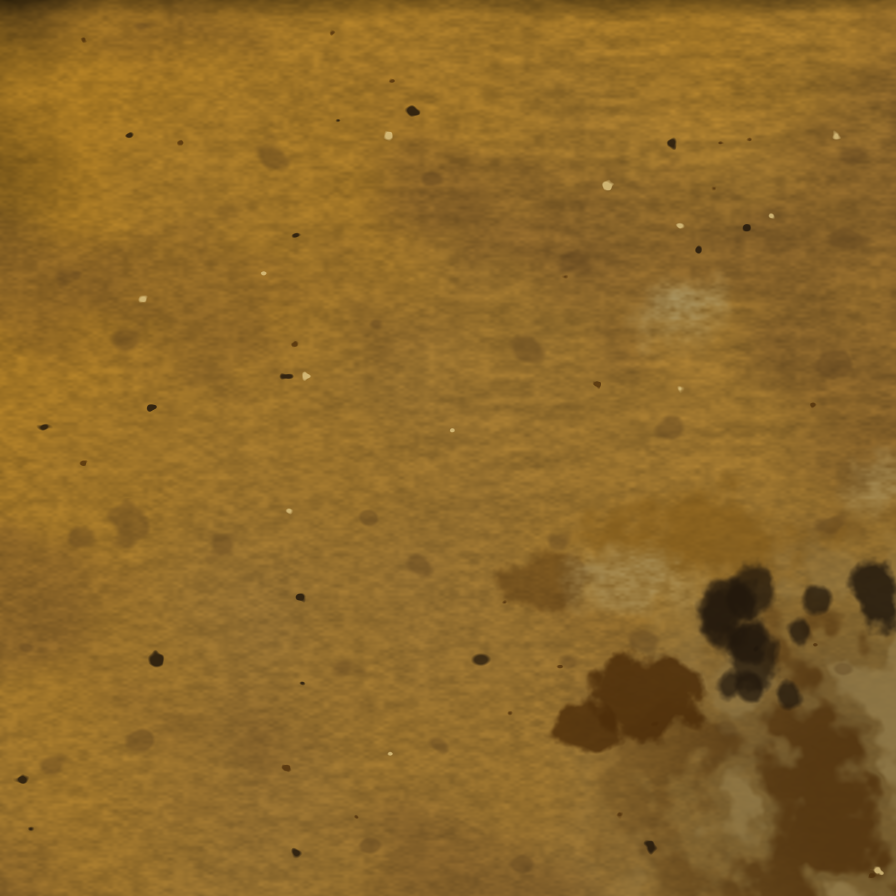
Reproduce this texture procedurally as a WebGL 2 fragment shader.

```glsl
#version 300 es
precision highp float;
// Aged ochre surface with fine horizontal grain, specks, stains and a mouldy corner.
#define OCHRE vec3(0.655, 0.470, 0.135)
#define TAN vec3(0.565, 0.425, 0.190)
#define DUSK vec3(0.440, 0.310, 0.140)
#define RUST vec3(0.300, 0.175, 0.035)
#define SOOT vec3(0.130, 0.090, 0.045)
#define PALE vec3(0.660, 0.580, 0.380)
#define GRAIN_SCALE vec2(85.0, 150.0)
#define GRAIN_AMOUNT 0.24
#define STREAK_AMOUNT 0.16
#define MOULD_SPOTS 11
#define MOULD_CENTER vec2(0.850, 0.250)

uniform vec2 u_resolution;
out vec4 fragColor;

float hash(vec2 p) {
  return fract(sin(dot(p, vec2(127.1, 311.7))) * 43758.55);
}

vec2 hash2(vec2 p) {
  return vec2(hash(p), hash(p + 19.7));
}

float noise(vec2 p) {
  vec2 i = floor(p), f = fract(p);
  f = f * f * (3.0 - 2.0 * f);
  return mix(mix(hash(i), hash(i + vec2(1, 0)), f.x),
             mix(hash(i + vec2(0, 1)), hash(i + vec2(1, 1)), f.x), f.y);
}

float fbm(vec2 p) {
  float sum = 0.0, amp = 0.533;
  for (int i = 0; i < 4; i++) {
    sum += amp * noise(p);
    p = mat2(1.6, 1.2, -1.2, 1.6) * p + 7.3;
    amp *= 0.5;
  }
  return sum;
}

// Ragged ellipse, 1 inside and 0 outside
float stain(vec2 p, vec2 center, vec2 radius, float softness) {
  float d = length((p - center) / radius) + 1.5 * (fbm(p * 32.0 + center * 50.0) - 0.5);
  return 1.0 - smoothstep(1.0 - softness, 1.0 + softness, d);
}

// Sparse irregular dots, at most one in each grid cell
float specks(vec2 p, float cells, float chance, float radius, float seed) {
  vec2 id = floor(p * cells);
  vec2 center = (id + 0.2 + 0.6 * hash2(id + seed)) / cells;
  float size = radius * mix(0.5, 1.2, hash(id + seed + 5.3));
  vec2 q = p - center;
  q.y *= mix(0.9, 1.7, hash(id + seed + 8.1));
  float d = length(q) + size * 1.2 * (noise(p * 0.9 / radius + seed) - 0.5);
  float soft = max(0.0015, size * 0.35);
  return step(hash(id + seed + 2.9), chance) * (1.0 - smoothstep(size - soft, size + soft, d));
}

void main() {
  vec2 uv = gl_FragCoord.xy / u_resolution;

  // Broad colour drift from warm top left to dull lower right
  float drift = 0.85 - 0.85 * uv.y + 0.35 * uv.x + 0.9 * (fbm(uv * 3.0 + 4.0) - 0.5);
  vec3 color = mix(OCHRE, TAN, clamp(drift, 0.0, 1.0));
  float dusk = smoothstep(0.45, 0.75, fbm(uv * vec2(4.0, 6.0) + 11.0));
  color = mix(color, DUSK, 0.48 * dusk);
  color = mix(color, DUSK, 0.30 * stain(uv, vec2(0.22, 0.67), vec2(0.10, 0.08), 0.6));
  color = mix(color, DUSK, 0.28 * stain(uv, vec2(0.68, 0.76), vec2(0.20, 0.05), 0.7));

  // Fine grain and horizontal streaks
  float grain = 0.6 * noise(uv * GRAIN_SCALE) + 0.4 * noise(uv * GRAIN_SCALE * 2.1 + 3.0) - 0.5;
  float streak = noise(uv * vec2(16.0, 105.0) + 1.5 * fbm(uv * 9.0)) - 0.5;
  float streakZone = 0.3 + 0.7 * smoothstep(0.35, 0.6, uv.y) * smoothstep(0.2, 0.6, uv.x);
  color *= 1.0 + GRAIN_AMOUNT * grain + STREAK_AMOUNT * streak * streakZone;

  // Damp, mottled lower right corner
  float damp = 1.0 - smoothstep(0.08, 0.42, length(uv - vec2(1.0, 0.10)));
  float mottle = fbm(uv * 17.0 + 2.0);
  color = mix(color, vec3(0.42, 0.34, 0.18), 0.65 * damp);
  color = mix(color, RUST, 0.75 * damp * smoothstep(0.50, 0.66, mottle));
  color = mix(color, PALE, 0.45 * damp * smoothstep(0.46, 0.32, mottle));

  // Amber and rust stains
  color = mix(color, RUST, 0.42 * stain(uv, vec2(0.62, 0.35), vec2(0.055, 0.035), 0.25));
  color = mix(color, vec3(0.50, 0.34, 0.08), 0.55 * stain(uv, vec2(0.78, 0.40), vec2(0.11, 0.045), 0.4));
  color = mix(color, RUST, 0.85 * stain(uv, vec2(0.72, 0.22), vec2(0.052, 0.044), 0.2));
  color = mix(color, RUST, 0.80 * stain(uv, vec2(0.65, 0.19), vec2(0.038, 0.026), 0.2));

  // Chalky patches broken up by the grain
  float chalk = stain(uv, vec2(0.76, 0.655), vec2(0.042, 0.032), 0.6)
              + 0.8 * stain(uv, vec2(0.71, 0.35), vec2(0.055, 0.030), 0.6)
              + 0.7 * stain(uv, vec2(0.98, 0.46), vec2(0.035, 0.030), 0.6);
  color = mix(color, PALE, clamp(chalk * (0.55 + 0.9 * grain), 0.0, 1.0));

  // Clustered mould spots
  for (int i = 0; i < MOULD_SPOTS; i++) {
    vec2 rnd = hash2(vec2(float(i), 3.7));
    vec2 center = MOULD_CENTER + (rnd - 0.5) * vec2(0.13, 0.19);
    float size = mix(0.012, 0.029, hash(rnd * 31.0));
    color = mix(color, SOOT, 0.75 * stain(uv, center, vec2(size, size * 1.2), 0.3));
  }
  color = mix(color, SOOT, 0.85 * stain(uv, vec2(0.978, 0.335), vec2(0.026, 0.034), 0.25));

  // Scattered marks: faint smudges, sooty spots, pits and bright flecks
  color = mix(color, DUSK * 0.8, 0.40 * specks(uv, 9.0, 0.30, 0.016, 41.0));
  color = mix(color, SOOT, 0.75 * specks(uv, 5.0, 0.14, 0.016, 13.0));
  color = mix(color, SOOT, 0.85 * specks(uv, 10.0, 0.17, 0.006, 27.0));
  color = mix(color, RUST, 0.75 * specks(uv, 17.0, 0.10, 0.0035, 63.0));
  color = mix(color, vec3(0.86, 0.76, 0.50), 0.85 * specks(uv, 11.0, 0.09, 0.0045, 85.0));

  // Shaded top edge and upper left corner
  float shade = 0.35 * smoothstep(0.975, 1.01, uv.y + 0.02 * (fbm(uv * 8.0) - 0.5));
  shade += 0.35 * (1.0 - smoothstep(0.0, 0.13, length(uv - vec2(0.0, 1.0))));
  shade += 0.22 * (1.0 - smoothstep(0.0, 0.12, length(uv - vec2(0.0, 0.80))));
  fragColor = vec4(clamp(color * (1.0 - shade), 0.0, 1.0), 1.0);
}
```
